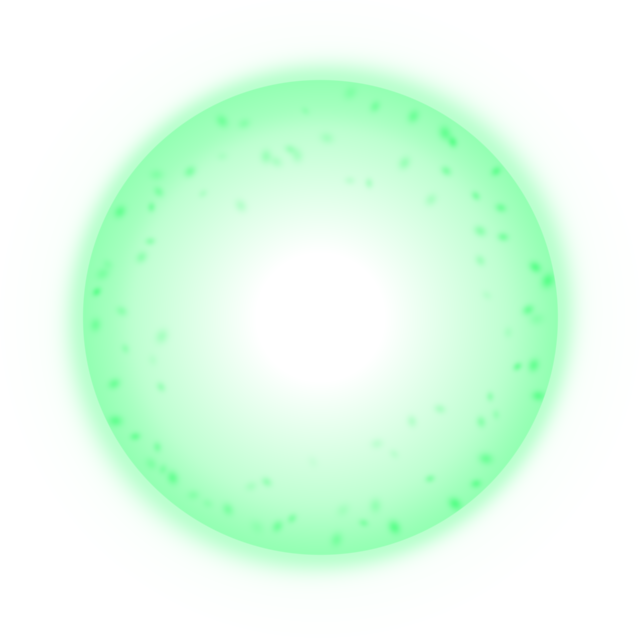
A WebGL 1 fragment shader for this background:

```glsl
precision highp float;

uniform vec2 u_resolution;

#define CENTER vec2(0.5007, 0.504)
#define RADIUS 0.371
#define CORE_RADIUS 0.1
#define CORE_SLOPE 1.34
#define RIM_TINT 0.06
#define GLOW_TINT 0.25
#define GLOW_WIDTH 0.029
#define HALO_TINT 0.022
#define SPECK_COUNT 84
#define SPECK_SIZE 0.0078
#define SPECK_TINT 0.27
#define ABSORPTION vec3(1.0, 0.0, 0.71)

const float TAU = 6.28319;

float hash(float n) {
    return fract(sin(n * 91.35) * 4375.85);
}

// Pale core deepening towards the rim, heaviest at the upper left
float bodyTint(vec2 p, float r) {
    float ramp = CORE_SLOPE * max(r - CORE_RADIUS, 0.0);
    float lean = 0.5 + 0.5 * dot(p, vec2(-0.6, 0.8)) / RADIUS;
    float rim = smoothstep(0.28, RADIUS, r);
    float shoulder = smoothstep(0.29, 0.335, r) * (1.0 - rim);
    return ramp + rim * RIM_TINT + shoulder * 0.06 * lean * lean;
}

// Soft outer glow, wider along the rising diagonal, with a faint halo
float glowTint(vec2 p, float r) {
    float outside = max(r - RADIUS, 0.0);
    float diagonal = 2.0 * p.x * p.y / max(r * r, 0.0001);
    float width = GLOW_WIDTH * (1.0 + 0.16 * diagonal);
    float fall = outside / width;
    float halo = HALO_TINT * (1.0 - smoothstep(RADIUS, 0.53, r));
    return GLOW_TINT * exp(-fall * fall) + halo;
}

// Blurred specks scattered in a ring, stronger near the rim
float speckTint(vec2 p) {
    float tint = 0.0;
    for (int i = 0; i < SPECK_COUNT; i++) {
        float n = float(i) + 1.0;
        float angle = TAU * (n + hash(n)) / float(SPECK_COUNT);
        float depth = sqrt(hash(n + 113.0));
        float orbit = mix(0.2, 0.362, depth);
        float size = SPECK_SIZE * mix(0.75, 1.2, hash(n + 271.0));
        vec2 offset = p - orbit * vec2(cos(angle), sin(angle));
        // A slight stretch along a random axis
        float turn = TAU * hash(n + 419.0);
        float along = dot(offset, vec2(cos(turn), sin(turn)));
        float spread = dot(offset, offset) - 0.35 * along * along;
        float strength = mix(0.25, 1.0, hash(n + 577.0)) * mix(0.45, 1.0, depth);
        tint += strength * exp(-spread / (size * size));
    }
    return SPECK_TINT * min(tint, 1.2);
}

void main() {
    float scale = min(u_resolution.x, u_resolution.y);
    vec2 uv = (gl_FragCoord.xy - 0.5 * u_resolution) / scale + 0.5;
    vec2 p = uv - CENTER;
    float r = length(p);

    float edge = 1.0 / scale;
    float inside = 1.0 - smoothstep(RADIUS - edge, RADIUS + edge, r);
    float tint = mix(glowTint(p, r), bodyTint(p, r) + speckTint(p), inside);
    gl_FragColor = vec4(1.0 - tint * ABSORPTION, 1.0);
}
```
